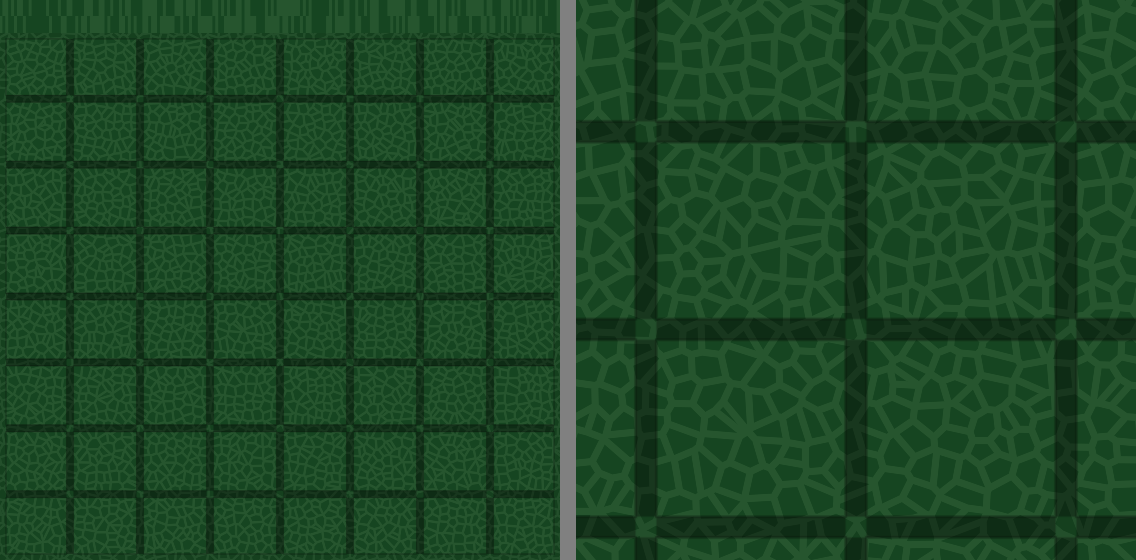
Left: the whole. Right: its middle third, enlarged.
Reproduce this pattern procedurally as a WebGL 1 fragment shader.

```glsl
precision highp float;

uniform vec2 u_resolution;

const vec3 VEIN_COLOR = vec3(0.150, 0.335, 0.182);
const vec3 CELL_COLOR = vec3(0.088, 0.272, 0.128);
const vec2 GRID = vec2(8.0, 8.5);      // tiles per canvas width and height
const float TILE_ROWS = 8.0;           // the remaining half row holds the bands
const float CELL_DENSITY = 64.0;
const float VEIN_HALF_WIDTH = 0.135;   // in cell units
const float STRIPE_DENSITY = 192.0;
const float GROOVE_HALF_WIDTH = 0.0062;
const float BORDER_WIDTH = 0.0108;

vec2 hash22(vec2 p) {
  vec3 h = fract(p.xyx * vec3(0.1031, 0.1030, 0.0973));
  h += dot(h, h.yzx + 33.33);
  return fract((h.xx + h.yz) * h.zy);
}

// Distance to the nearest straight edge between Voronoi cells.
float cellEdgeDistance(vec2 p) {
  vec2 base = floor(p);
  vec2 local = p - base;
  vec2 nearestCell = vec2(0.0);
  vec2 nearest = vec2(0.0);
  float best = 8.0;
  for (int y = -1; y <= 1; y++) {
    for (int x = -1; x <= 1; x++) {
      vec2 cell = vec2(float(x), float(y));
      vec2 offset = cell + hash22(base + cell) - local;
      float d = dot(offset, offset);
      if (d < best) {
        best = d;
        nearest = offset;
        nearestCell = cell;
      }
    }
  }
  float edge = 8.0;
  for (int y = -2; y <= 2; y++) {
    for (int x = -2; x <= 2; x++) {
      vec2 cell = nearestCell + vec2(float(x), float(y));
      vec2 offset = cell + hash22(base + cell) - local;
      vec2 between = offset - nearest;
      float gap = dot(between, between);
      if (gap > 0.0001) {
        edge = min(edge, dot(0.5 * (nearest + offset), between) * inversesqrt(gap));
      }
    }
  }
  return edge;
}

float veins(vec2 p, float density, float halfWidth, float pixel) {
  float blur = 0.5 * pixel * density;
  return 1.0 - smoothstep(halfWidth - blur, halfWidth + blur,
                          cellEdgeDistance(p * density));
}

// Random vertical bars; each band has its own sequence.
float stripes(float x, float band, float density, float pixel) {
  float column = floor(x * density);
  float here = step(0.5, hash22(vec2(column, band)).x);
  float next = step(0.5, hash22(vec2(column + 1.0, band)).x);
  float blur = min(pixel * density, 1.0);
  return mix(here, next, smoothstep(1.0 - blur, 1.0, fract(x * density)));
}

// Brightness of the grooves, open crossings and thin tile outlines.
float tileShade(vec2 p, vec2 grid, float pixel) {
  vec2 q = p * grid;
  vec2 line = floor(q + 0.5);
  vec2 outer = max(step(line, vec2(0.5)), step(vec2(7.5), line));
  vec2 halfWidth = mix(vec2(GROOVE_HALF_WIDTH), vec2(BORDER_WIDTH), outer);
  vec2 inside = abs(q - line) / grid - halfWidth;

  float blur = max(0.0008, 0.5 * pixel);
  vec2 groove = 1.0 - smoothstep(vec2(-blur), vec2(blur), inside);
  vec2 depth = mix(vec2(0.36), vec2(0.08), outer);
  vec2 bars = groove * (1.0 - groove.yx) * depth;
  float shade = 1.0 - bars.x - bars.y;

  // Crossings stay open with a slight tint.
  shade -= 0.08 * groove.x * groove.y;

  float tileEdge = abs(min(inside.x, inside.y));
  float outline = 1.0 - smoothstep(0.0004, 0.0004 + max(0.001, pixel), tileEdge);
  return shade * (1.0 - 0.22 * outline);
}

void main() {
  vec2 p = gl_FragCoord.xy / u_resolution;
  float pixel = 1.0 / u_resolution.y;
  float row = p.y * GRID.y;

  float vein = veins(p, CELL_DENSITY, VEIN_HALF_WIDTH, pixel);
  vec3 tiles = mix(CELL_COLOR, VEIN_COLOR, vein) * tileShade(p, GRID, pixel);

  // Two striped bands above the tiles.
  float band = floor((row - TILE_ROWS) * 4.0);
  float stripe = stripes(p.x, band + 71.0, STRIPE_DENSITY, pixel);
  vec3 bands = mix(CELL_COLOR, VEIN_COLOR, stripe);

  float blur = 0.5 * pixel * GRID.y;
  float top = smoothstep(TILE_ROWS - blur, TILE_ROWS + blur, row);
  gl_FragColor = vec4(mix(tiles, bands, top), 1.0);
}
```
